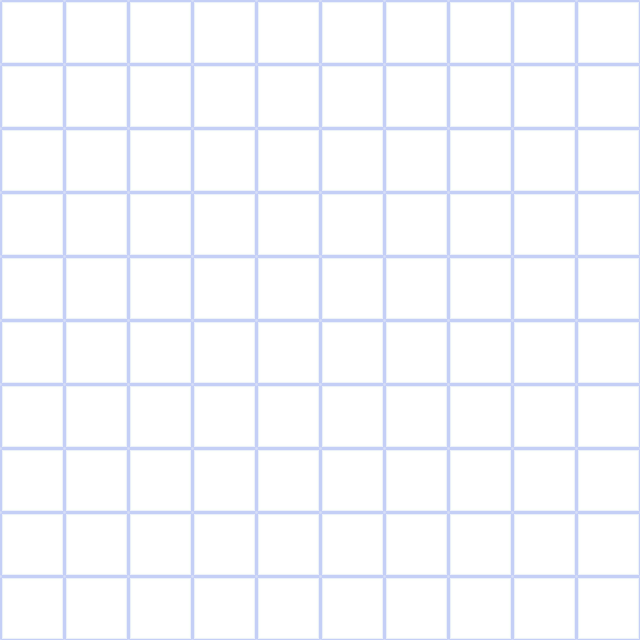
Give the GLSL for this pattern, as a Shadertoy shader.

```glsl
// Square grid paper: ten by ten white cells ruled with pale blue lines.
// Each line is a smoothed band around a whole cell coordinate, with a faint
// warm fringe beside it and a small lighter dot where two lines cross.

// Distance to the nearest grid line on each axis, in cells
vec2 lineDistance(vec2 cell) {
    return abs(fract(cell + 0.5) - 0.5);
}

// Smoothed coverage of a band of the given half width
float band(float dist, float halfWidth, float pixel) {
    return clamp((halfWidth - dist) / pixel + 0.5, 0.0, 1.0);
}

void mainImage(out vec4 fragColor, in vec2 fragCoord) {
    vec2 cell = 10.0 * fragCoord / iResolution.xy;
    vec2 pixel = 10.0 / iResolution.xy;

    // Lines sit slightly right of and below the whole coordinates
    vec2 dist = lineDistance(cell + vec2(-0.008, 0.008));

    // Coverage of the vertical and horizontal lines and of their fringes
    float vertical = band(dist.x, 0.028, pixel.x);
    float horizontal = band(dist.y, 0.028, pixel.y);
    float ruling = max(vertical, horizontal);
    float fringe = max(band(dist.x, 0.058, pixel.x), band(dist.y, 0.058, pixel.y));

    // Small pale dot at each crossing
    float crossing = band(length(dist), 0.02, max(pixel.x, pixel.y));

    vec3 color = mix(vec3(1.0), vec3(0.99, 1.0, 0.985), fringe);
    vec3 ink = mix(vec3(0.77, 0.81, 0.965), vec3(0.84, 0.87, 0.97), crossing);
    fragColor = vec4(mix(color, ink, ruling), 1.0);
}
```
